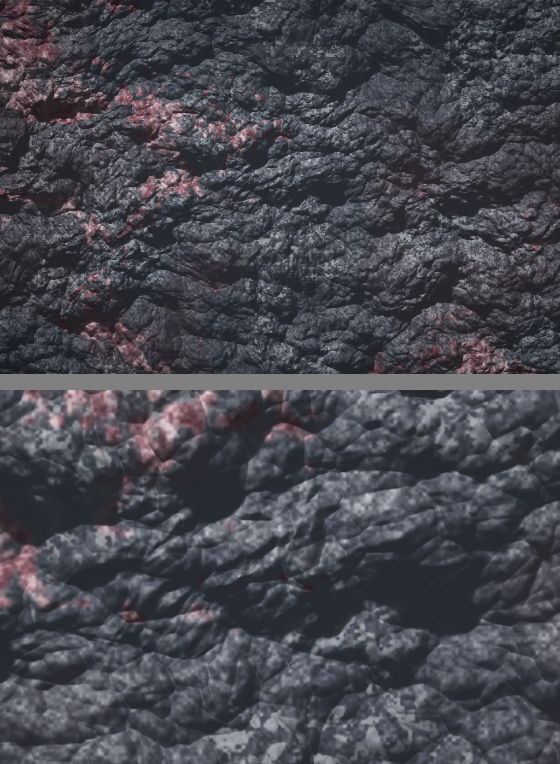
Top: the whole. Bottom: its middle third, enlarged.
Give the GLSL for this texture, as a Shadertoy shader.

```glsl
float hash(vec2 p) {
    return fract(sin(dot(p, vec2(127.1, 311.7))) * 43758.5453);
}

vec2 hash2(vec2 p) {
    return vec2(hash(p), hash(p + 17.3));
}

float noise(vec2 p) {
    vec2 cell = floor(p), f = fract(p);
    f = f * f * (3.0 - 2.0 * f);
    return mix(mix(hash(cell), hash(cell + vec2(1, 0)), f.x),
               mix(hash(cell + vec2(0, 1)), hash(cell + vec2(1, 1)), f.x), f.y);
}

float fbm(vec2 p) {
    float sum = 0.0, amplitude = 0.53;
    for (int i = 0; i < 4; i++) {
        sum += amplitude * noise(p);
        p = mat2(1.6, 1.2, -1.2, 1.6) * p + 7.1;
        amplitude *= 0.5;
    }
    return sum;
}

// Tilted facets that meet in sharp creases
float facets(vec2 p) {
    vec2 cell = floor(p);
    float top = -2.0;
    for (int y = -1; y <= 1; y++)
    for (int x = -1; x <= 1; x++) {
        vec2 id = cell + vec2(x, y);
        vec2 d = p - id - hash2(id);
        vec2 tilt = 1.4 * (hash2(id + 31.7) - 0.5);
        top = max(top, 0.5 * hash(id + 53.9) + dot(tilt, d) - 1.1 * dot(d, d));
    }
    return top;
}

// Broken rock face: facets at four sizes plus roughness
float terrain(vec2 p) {
    p += 0.06 * (vec2(noise(p * 5.0), noise(p * 5.0 + 40.0)) - 0.5);
    p += 0.014 * (vec2(noise(p * 24.0), noise(p * 24.0 + 70.0)) - 0.5);
    vec2 q = mat2(0.94, 0.34, -0.34, 0.94) * p;
    return 0.052 * facets(q * vec2(4.2, 6.0) + 3.0)
         + 0.046 * facets(p * vec2(9.0, 11.5) + 11.0)
         + 0.023 * facets(q * vec2(19.0, 22.0) + 23.0)
         + 0.010 * facets(p * 43.0 + 5.0)
         + 0.006 * noise(p * 85.0) + 0.003 * noise(p * 150.0);
}

void mainImage(out vec4 fragColor, in vec2 fragCoord) {
    vec2 uv = fragCoord / iResolution.xy;
    vec2 p = fragCoord / iResolution.y;

    // Surface slope and direct light
    float height = terrain(p);
    float e = 0.002;
    vec2 slope = vec2(terrain(p + vec2(e, 0)), terrain(p + vec2(0, e))) - height;
    vec3 normal = normalize(vec3(-slope / e, 1.0));
    vec3 light = normalize(vec3(-0.28, 0.72, 0.72));
    float diffuse = max(dot(normal, light), 0.0);

    // Cast shadows
    float blocked = 0.0;
    vec2 toLight = normalize(light.xy);
    for (int i = 1; i <= 7; i++) {
        float t = 0.008 * float(i);
        blocked = max(blocked, terrain(p + toLight * t) - height - 0.62 * t);
    }
    float shade = diffuse * (1.0 - 0.92 * smoothstep(0.0, 0.008, blocked));

    // Grey stone with fine grain, a mauve wash and pale lichen
    float grain = 0.5 * noise(p * 180.0) + 0.5 * noise(p * 310.0 + 9.0);
    float patches = fbm(p * vec2(2.4, 3.2) + 77.0);
    float albedo = 0.5 + 0.6 * fbm(p * 3.5 + 5.0) + 0.45 * fbm(p * 16.0);
    float value = 0.11 + 0.42 * shade * albedo * (0.5 + grain);
    value = 0.13 + 0.78 * value * value;
    vec3 wash = mix(vec3(0.93, 1.0, 1.12), vec3(1.04, 0.97, 1.06),
                    smoothstep(0.38, 0.58, patches));
    vec3 color = value * mix(wash, vec3(0.98, 1.0, 1.05), smoothstep(0.25, 0.5, value));
    float lichen = smoothstep(0.50, 0.64, fbm(p * 7.0 + 31.0))
                 * smoothstep(0.50, 0.66, noise(p * 95.0) * 0.55 + grain * 0.45);
    color = mix(color, vec3(0.60, 0.62, 0.63) * (0.25 + 0.9 * shade), 0.6 * lichen);

    // Pink dust along drooping veins and in loose patches
    vec2 bend = vec2(fbm(p * 3.0 + 15.0), fbm(p * 3.0 + 60.0)) - 0.5;
    vec2 q = p + 0.32 * bend;
    q.y += 0.18 * q.x;
    float vein = 1.0 - smoothstep(0.0, 0.16, abs(noise(q * vec2(1.6, 4.8) + 2.0) - 0.5));
    float cover = 0.40 * vein + 0.9 * patches + 0.6 * (fbm(p * 20.0 + 8.0) - 0.5);
    cover += 0.35 * (noise(p * 80.0 + 13.0) - 0.5) - 2.0 * (height - 0.05);
    float dust = smoothstep(0.78, 0.96, cover);
    float crumbs = 0.5 * noise(p * 75.0 + 4.0) + 0.5 * grain;
    vec3 pink = mix(vec3(0.50, 0.29, 0.33), vec3(0.64, 0.55, 0.56),
                    smoothstep(0.32, 0.66, 0.55 * fbm(p * 9.0 + 90.0) + 0.45 * crumbs));
    pink *= 0.30 + 1.15 * shade * (0.25 + 1.2 * crumbs);
    color = mix(color, pink, 0.85 * dust);

    // Faded blacks and darkened borders
    vec2 c = uv - vec2(0.54, 0.5);
    color *= 1.08 - 0.8 * dot(c, c);
    color = max(color, 0.0) + vec3(0.012, 0.014, 0.022);
    fragColor = vec4(min(color, 0.82), 1.0);
}
```
